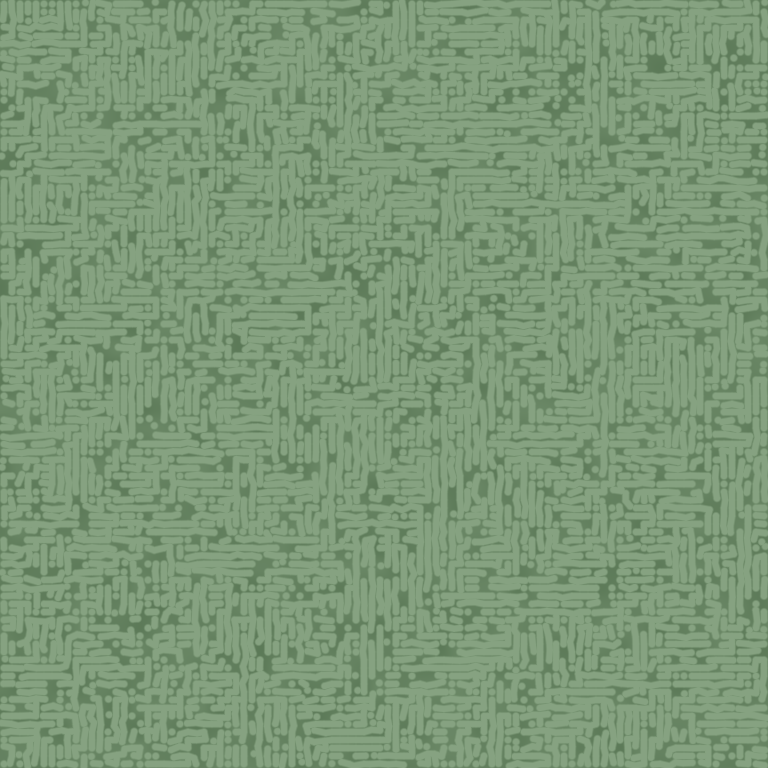
Reproduce this pattern procedurally as a Shadertoy shader.

```glsl
const float CELLS = 96.0;

float hash(vec2 p) {
    vec3 q = fract(vec3(p.xyx) * 0.1031);
    q += dot(q, q.yzx + 33.33);
    return fract((q.x + q.y) * q.z);
}

float valueNoise(vec2 p) {
    vec2 i = floor(p), f = fract(p);
    f = f * f * (3.0 - 2.0 * f);
    return mix(mix(hash(i), hash(i + vec2(1, 0)), f.x),
               mix(hash(i + vec2(0, 1)), hash(i + vec2(1, 1)), f.x), f.y);
}

// Some nodes are missing, which opens the star-shaped gaps
bool isPresent(vec2 id) {
    bool inside = all(greaterThanEqual(id, vec2(0))) && all(lessThan(id, vec2(CELLS)));
    return inside && hash(id + 211.0) > 0.085;
}

// Most nodes sit on the lattice, the others are pushed aside
vec2 nodePosition(vec2 id) {
    vec2 push = vec2(hash(id + 37.0), hash(id + 91.0)) - 0.5;
    return id + 0.5 + push * 0.58 * step(0.55, hash(id + 149.0));
}

float segmentDistance(vec2 p, vec2 a, vec2 b) {
    vec2 ab = b - a;
    float t = clamp(dot(p - a, ab) / dot(ab, ab), 0.0, 1.0);
    return length(p - a - ab * t);
}

// Distance to a maze of strokes, each node joined to its right or upper one
float mazeDistance(vec2 p) {
    vec2 cell = floor(p);
    float nearest = 2.0;
    for (int y = -1; y <= 1; y++) {
        for (int x = -1; x <= 1; x++) {
            vec2 id = cell + vec2(x, y);
            if (!isPresent(id)) continue;
            vec2 node = nodePosition(id);
            nearest = min(nearest, length(p - node) - 0.35);

            // Patches of noise favour one direction
            float lean = valueNoise(id / 5.0 + 17.0) + 0.5 * (hash(id + 307.0) - 0.5);
            vec2 next = id + (lean > 0.5 ? vec2(1, 0) : vec2(0, 1));
            if (hash(id + 401.0) < 0.86 && isPresent(next)) {
                nearest = min(nearest, segmentDistance(p, node, nodePosition(next)) - 0.335);
            }
        }
    }
    return nearest;
}

void mainImage(out vec4 fragColor, in vec2 fragCoord) {
    vec2 p = fragCoord / iResolution.xy * CELLS;

    // Wide gaps go darkest, thin ones stay in the middle tone
    float gap = smoothstep(-0.06, 0.26, mazeDistance(p));
    gap *= mix(0.72, 1.1, valueNoise(p / 2.5 + 63.0));

    vec3 lightSage = vec3(0.525, 0.637, 0.505);
    vec3 deepSage = vec3(0.375, 0.490, 0.358);
    fragColor = vec4(mix(lightSage, deepSage, gap), 1.0);
}
```
